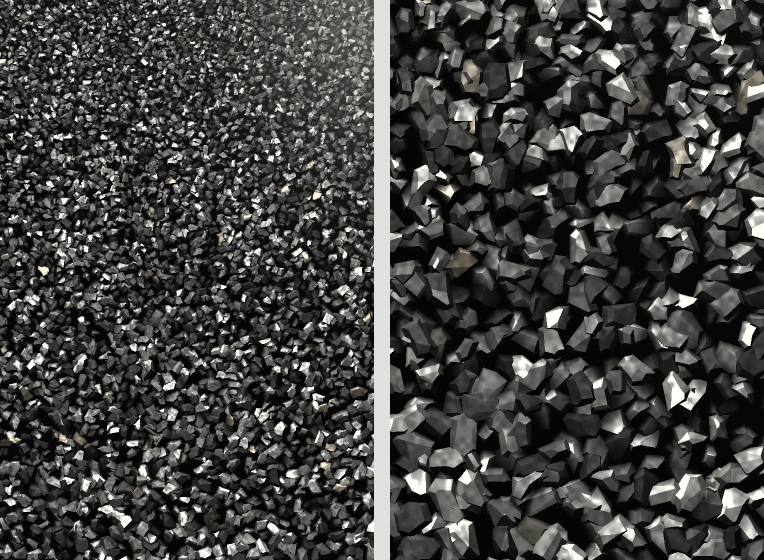
Left: the whole. Right: its middle third, enlarged.
Write a WebGL 2 fragment shader that draws this texture.

```glsl
#version 300 es
precision highp float;
// Dark crushed gravel receding from the viewer, faceted stones with pale tops and black gaps.

#define HORIZON 1.65      // height of the vanishing point, in canvas heights
#define GRAIN 0.015       // stone spacing per unit of distance to it
#define STONE_RADIUS 0.46 // mean stone radius, in cells
#define ELONGATION 0.24   // stretch of the stone outlines
#define CAP_HEIGHT 0.32   // height of the flat stone tops
#define CAP_TILT 0.9      // spread of the slopes of the tops
#define EXPOSURE 1.6      // gain before the soft shoulder
#define MOTTLE 0.34       // strength of the fine surface grain
#define HAZE 0.36         // glare in the upper right corner

out vec4 fragColor;
uniform vec2 u_resolution;

const float TAU = 6.28319;
const vec3 LIGHT = vec3(-0.2, 0.5, 0.84);

float hash1(vec2 p) {
    vec3 a = fract(p.xyx * 0.1031);
    a += dot(a, a.yzx + 33.33);
    return fract((a.x + a.y) * a.z);
}

vec3 hash3(vec2 p) {
    vec3 a = fract(p.xyx * vec3(0.1031, 0.1030, 0.0973));
    a += dot(a, a.yxz + 33.33);
    return fract((a.xxy + a.yzz) * a.zyx);
}

float valueNoise(vec2 p) {
    vec2 i = floor(p), f = fract(p);
    f = f * f * (3.0 - 2.0 * f);
    return mix(mix(hash1(i), hash1(i + vec2(1, 0)), f.x),
               mix(hash1(i + vec2(0, 1)), hash1(i + vec2(1, 1)), f.x), f.y);
}

// Conformal perspective: stones shrink towards the vanishing point.
vec2 groundCoords(vec2 p, float aspect) {
    vec2 d = p - vec2(0.5 * aspect, HORIZON);
    return vec2(atan(d.x, -d.y), -log(length(d))) / GRAIN;
}

// Cut one stone from six side planes and two tops: x = height, y = facet light.
vec2 stone(vec2 rel, vec2 seed, vec3 look) {
    float radius = STONE_RADIUS * mix(0.76, 1.24, look.x);
    float turn = look.y * TAU;
    float height = 9.0, light = 0.0;
    for (int i = 0; i < 8; i++) {
        vec3 h = hash3(seed + float(i) * vec2(17.3, 9.7));
        vec2 slope;
        float plane;
        if (i < 6) {
            float angle = turn + (float(i) + 0.75 * h.x) * TAU / 6.0;
            vec2 dir = vec2(cos(angle), sin(angle));
            float reach = radius * mix(0.82, 1.18, h.y)
                        * (1.0 + ELONGATION * cos(2.0 * (angle - turn)));
            float steep = mix(1.0, 2.3, h.z);
            slope = dir * steep;
            plane = (reach - dot(dir, rel)) * steep;
        } else {
            slope = (h.xy - 0.5) * CAP_TILT;
            plane = CAP_HEIGHT * mix(0.75, 1.25, h.z) - dot(slope, rel);
        }
        if (plane < height) {
            height = plane;
            float glint = fract(h.x * 7.3 + h.z * 13.1);
            light = max(dot(normalize(vec3(slope, 1.0)), LIGHT), 0.03)
                  + 0.2 * (glint - 0.5) + 0.3 * step(0.9, glint);
        }
    }
    return vec2(height, max(light, 0.0));
}

// Brightness curve: many blacks, few whites.
float tone(float x) {
    float u = clamp(EXPOSURE * x / (1.0 + (EXPOSURE - 1.0) * x), 0.0, 1.0);
    return 0.7 * pow(u, 1.9) + 0.3 * pow(u, 14.0);
}

vec3 gravel(vec2 q) {
    float top = 0.0, shade = 0.0, hue = 0.5;
    // Two overlapping sets of scattered stones; the highest surface wins.
    for (int layer = 0; layer < 2; layer++) {
        vec2 g = q + float(layer) * vec2(0.5, 40.5);
        vec2 cell = floor(g);
        for (int n = 0; n < 9; n++) {
            vec2 id = cell + vec2(n % 3 - 1, n / 3 - 1);
            vec2 seed = id + 211.0 + float(layer) * 83.0;
            vec3 place = hash3(seed);
            vec2 rel = g - id - mix(vec2(0.1), vec2(0.9), place.xy);
            if (dot(rel, rel) > 1.0) continue;
            vec3 look = hash3(seed + 57.0);
            vec2 s = stone(rel, seed, look);
            float level = 0.5 * place.z + s.x;
            if (s.x > 0.0 && level > top) {
                top = level;
                shade = s.y * mix(0.38, 1.15, look.z);
                hue = fract(look.x * 23.0 + look.z * 11.0);
            }
        }
    }
    // Low surfaces sink into shadow; fine grain roughens the facets.
    float occlusion = smoothstep(0.0, 0.55, top);
    float grain = 1.0 + MOTTLE * (valueNoise(q * 5.5) - 0.5);
    vec3 tint = mix(vec3(1.0, 1.0, 0.97), vec3(1.06, 0.99, 0.86), smoothstep(0.94, 1.0, hue));
    return 0.02 + 0.98 * tone(shade * occlusion * grain) * tint;
}

void main() {
    float aspect = u_resolution.x / u_resolution.y;
    vec2 p = gl_FragCoord.xy / u_resolution.y;
    // Four samples per pixel smooth the stone edges.
    vec3 color = vec3(0.0);
    for (int i = 0; i < 4; i++) {
        vec2 offset = (vec2(i % 2, i / 2) - 0.5) * 0.5;
        color += 0.25 * gravel(groundCoords(p + offset / u_resolution.y, aspect));
    }
    // Glare in the far right corner and a faint veil along the far edge.
    vec2 corner = (p - vec2(aspect, 1.0)) * vec2(4.5, 3.2);
    float veil = HAZE * exp(-dot(corner, corner)) + 0.06 * smoothstep(0.6, 1.0, p.y);
    color = mix(color, vec3(0.67, 0.66, 0.63), veil);
    fragColor = vec4(clamp(color, 0.0, 1.0), 1.0);
}
```
